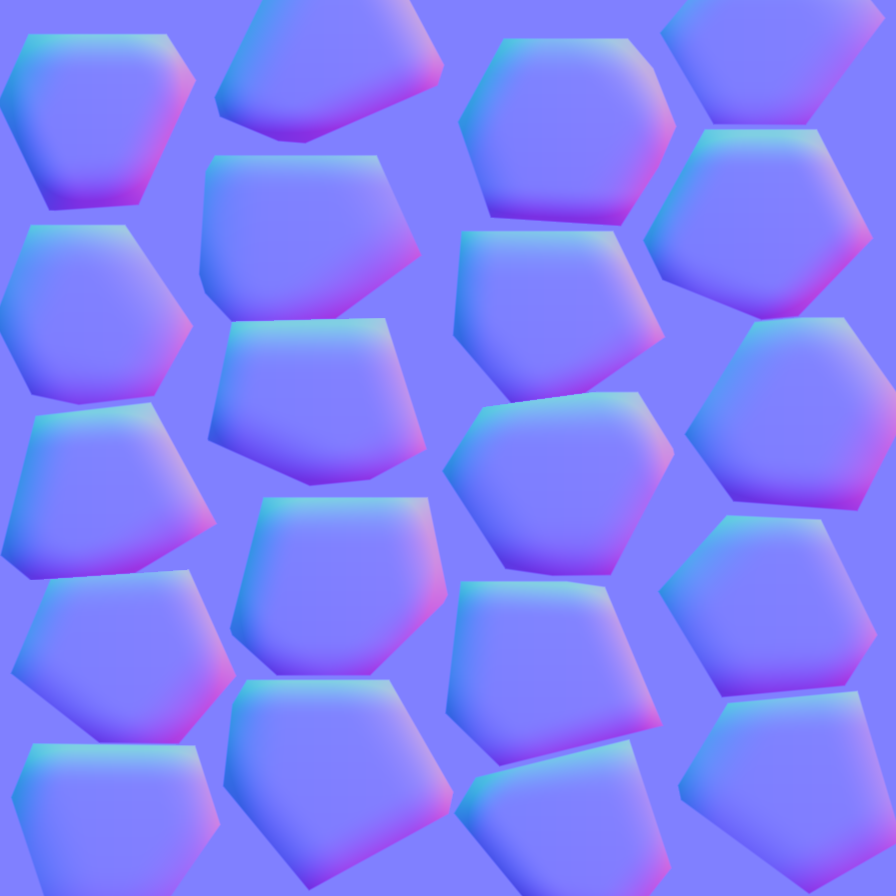
Write a three.js fragment shader that draws this texture map.

```glsl
// Normal map of irregular, bevelled paving stones set in flat ground.
varying vec2 vUv;

const float TAU = 6.2831853;
const int COLUMNS = 4;
const int ROWS = 5;
const float EDGE_SOFTNESS = 0.0016;
const vec3 FLAT_NORMAL = vec3(0.0, 0.0, 1.0);

float hash(vec2 p) {
  return fract(sin(dot(p, vec2(127.1, 311.7))) * 43758.5453);
}

// Jittered stone centre; odd columns are shifted by half a row.
vec2 stoneCentre(vec2 cell) {
  vec2 jitter = vec2(hash(cell + 3.7), hash(cell + 9.2)) - 0.5;
  float stagger = (mod(cell.x, 2.0) - 0.5) * 0.46;
  vec2 grid = cell + 0.5 + vec2(0.0, stagger) + jitter * vec2(0.24, 0.22);
  return grid * vec2(0.245, 0.2);
}

// Outward slope that one side adds at a given depth inside the stone.
vec2 bevel(vec2 outward, float depth, float width, float strength) {
  float rise = 1.0 - clamp(depth / width, 0.0, 1.0);
  return outward * strength * rise * rise;
}

// Adds the stone's own five or six sides; returns its inner depth.
float polygonSides(vec2 p, vec2 id, inout vec2 slope) {
  float sides = 5.0 + step(0.55, hash(id + 21.3));
  float depth = 1.0;
  for (int i = 0; i < 6; i++) {
    float k = float(i);
    if (k >= sides) break;
    vec2 seed = id * 7.13 + k * 1.71;
    float wobble = (hash(seed) - 0.5) * 0.42 * step(0.5, k);
    float angle = TAU * (0.25 + (k + wobble) / sides);
    vec2 outward = vec2(cos(angle), sin(angle));
    float reach = mix(0.086, 0.124, hash(seed + 5.3));
    float sideDepth = reach - dot(p, outward);
    float strength = mix(0.3, 0.8, hash(seed + 8.9));
    float width = mix(0.045, 0.075, hash(seed + 2.6));
    slope += bevel(outward, sideDepth, width, strength);
    depth = min(depth, sideDepth);
  }
  return depth;
}

// Trims the stone halfway to each neighbour; returns the trimmed depth.
float neighbourSides(vec2 p, vec2 id, vec2 centre, inout vec2 slope) {
  float depth = 1.0;
  for (int y = 0; y < ROWS; y++) {
    for (int x = 0; x < COLUMNS; x++) {
      vec2 other = vec2(float(x), float(y));
      vec2 offset = stoneCentre(other) - centre;
      float gap = length(offset);
      if (gap < 0.001) continue;
      vec2 outward = offset / gap;
      float joint = 0.004 * hash(id + other);
      float sideDepth = gap * 0.5 - joint - dot(p, outward);
      slope += bevel(outward, sideDepth, 0.045, 0.38);
      depth = min(depth, sideDepth);
    }
  }
  return depth;
}

// Finds the cell whose stone centre lies closest.
vec2 nearestStone(vec2 p) {
  vec2 nearest = vec2(0.0);
  float best = 10.0;
  for (int y = 0; y < ROWS; y++) {
    for (int x = 0; x < COLUMNS; x++) {
      vec2 cell = vec2(float(x), float(y));
      float d = distance(p, stoneCentre(cell));
      if (d < best) {
        best = d;
        nearest = cell;
      }
    }
  }
  return nearest;
}

void main() {
  vec2 id = nearestStone(vUv);
  vec2 centre = stoneCentre(id);
  vec2 p = vUv - centre;

  // A faint dome under the steeper bevels.
  vec2 slope = p * 0.45;
  float depth = polygonSides(p, id, slope);
  depth = min(depth, neighbourSides(p, id, centre, slope));

  // Limit steep corners, then vary the relief per stone.
  slope *= mix(0.75, 1.1, hash(id + 14.8));
  slope /= max(1.0, length(slope) / 0.8);

  // Blend into the flat ground and encode as colour.
  float stone = smoothstep(-EDGE_SOFTNESS, EDGE_SOFTNESS, depth);
  vec3 normal = normalize(mix(FLAT_NORMAL, normalize(vec3(slope, 1.0)), stone));
  gl_FragColor = vec4(normal * 0.5 + 0.5, 1.0);
}
```
